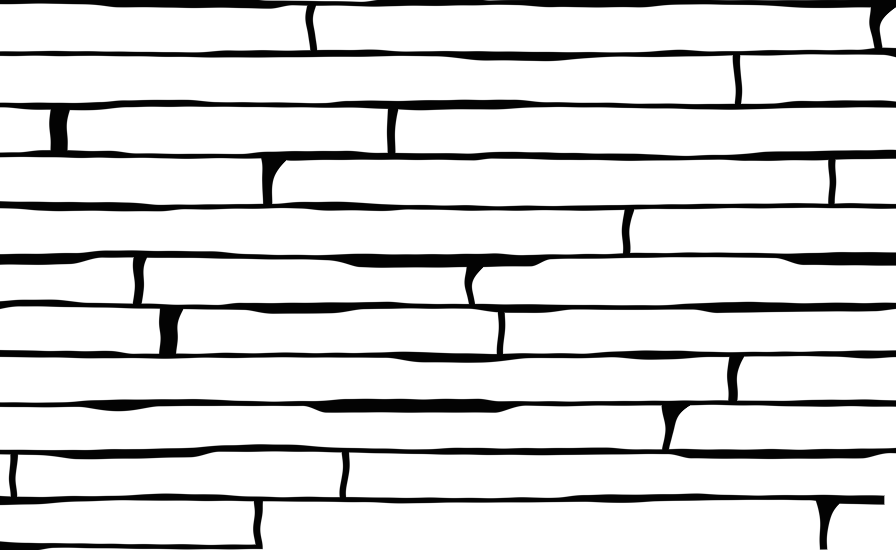
This pattern is drawn by a WebGL 2 fragment shader. Its source:

```glsl
#version 300 es
precision highp float;

uniform vec2 u_resolution;
out vec4 fragColor;

// Position of the first upright joint in each course, across the width
const float firstJoint[11] = float[11](
    0.348, 0.823, 0.066, 0.298, 0.699, 0.155, 0.188, 0.818, 0.746, 0.014, 0.288);

float hash(vec2 p) {
    vec3 q = fract(p.xyx * 0.1031);
    q += dot(q, q.yzx + 33.33);
    return fract((q.x + q.y) * q.z);
}

// One-dimensional gradient noise, one independent curve per seed
float gradientNoise(float x, float seed) {
    x += 10.0 + seed * 0.37;
    float cell = floor(x);
    float f = x - cell;
    float slopeA = hash(vec2(cell, seed)) * 2.0 - 1.0;
    float slopeB = hash(vec2(cell + 1.0, seed)) * 2.0 - 1.0;
    float blend = f * f * f * (f * (f * 6.0 - 15.0) + 10.0);
    return mix(slopeA * f, slopeB * (f - 1.0), blend);
}

// Flat plateaus with short ramps, like strokes of a broad pen
float swell(float x, float seed) {
    return smoothstep(0.0, 0.09, gradientNoise(x * 4.0, seed));
}

// Upper and lower edge of a bed line, measured down from the top
vec2 bedEdges(float x, float line) {
    float y = 0.0026 + 0.0552 * line + 0.0078 * sin(3.14159 * line / 11.0);
    y += 0.006 * gradientNoise(x * 3.0, line + 71.0);
    float above = 0.0026 + 0.0025 * swell(x, line + 13.0);
    float below = 0.0026 + (0.002 + 0.006 * hash(vec2(line, 5.0))) * swell(x, line + 37.0);
    above += 0.0012 * gradientNoise(x * 30.0, line + 101.0);
    below += 0.0012 * gradientNoise(x * 24.0, line + 131.0);
    return y + vec2(-above, below);
}

// Signed distance to an upright joint, with a flare below its upper bed
float jointDistance(vec2 p, float top, float bottom, float row, float index) {
    int course = int(row);
    float start = firstJoint[course];
    float spacing = start < 0.2 ? 0.371 : start < 0.5 ? 0.631 : 1.0;
    float chance = hash(vec2(row + 3.0, index + 17.0));
    float halfWidth = 0.0032 + 0.0022 * chance;
    if (index < 0.5 && row < 9.0 && course % 4 == 2) halfWidth = 0.0095;

    float depth = clamp((p.y - top) / (bottom - top), 0.0, 1.0);
    bool rounded = (course + 3 * int(index)) % 5 == 3;
    float flare = (rounded ? 0.03 : 0.009 * chance) * pow(1.0 - depth, 4.0);
    float lean = 0.008 * gradientNoise(depth * 1.6, row + 40.0 * index + 200.0);
    float x = p.x - start - spacing * index - lean;

    float sides = max(-x - halfWidth - 0.15 * flare, x - halfWidth - flare);
    return max(sides, max(top - p.y, p.y - bottom));
}

void main() {
    vec2 p = vec2(gl_FragCoord.x, u_resolution.y - gl_FragCoord.y) / u_resolution.x;
    p.y *= 0.6133 * u_resolution.x / u_resolution.y;

    float ink = 1.0;
    vec2 upper = bedEdges(p.x, 0.0);
    for (int i = 0; i < 12; i++) {
        float row = float(i);

        // Bed line; the lowest two stop short of the right side
        float end = i == 11 ? 0.29 : i == 10 ? 0.987 : 2.0;
        ink = min(ink, max(max(upper.x - p.y, p.y - upper.y), p.x - end));

        // Joints between this bed and the next
        if (i < 11) {
            vec2 lower = bedEdges(p.x, row + 1.0);
            for (int k = 0; k < 2; k++) {
                ink = min(ink, jointDistance(p, upper.x, lower.y, row, float(k)));
            }
            upper = lower;
        }
    }

    float soft = 0.75 / u_resolution.x;
    vec3 paper = vec3(1.0);
    vec3 black = vec3(0.01);
    fragColor = vec4(mix(black, paper, smoothstep(-soft, soft, ink)), 1.0);
}
```
